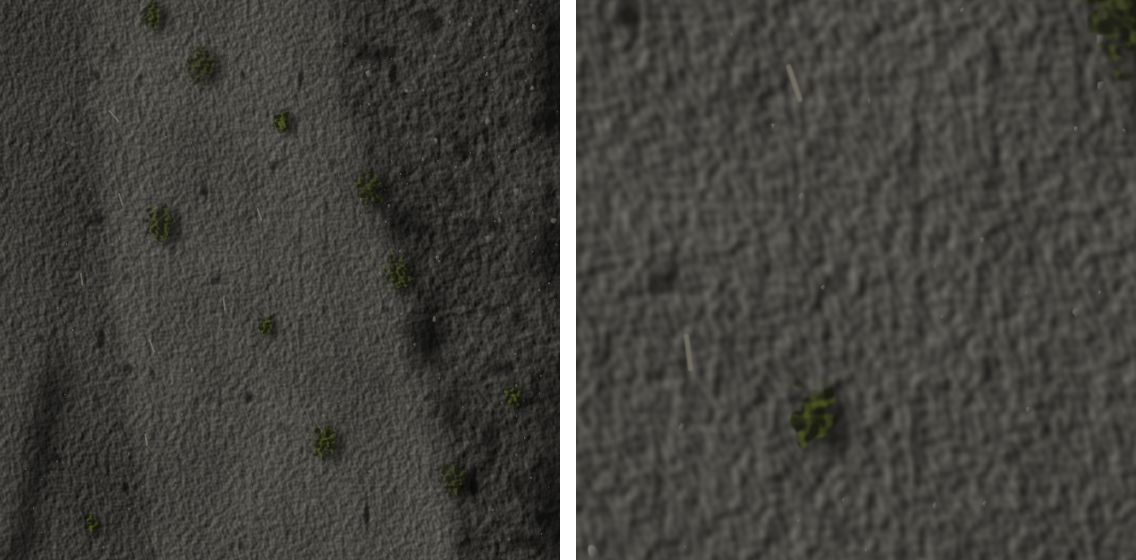
Left: the whole. Right: its middle third, enlarged.
A Shadertoy shader for this texture:

```glsl
// Bare gravel track seen from above: worn lanes, rough dirt bank, pebbles and weeds.

const vec3 STONE_TINT = vec3(1.0, 0.985, 0.925);
const vec3 PEBBLE = vec3(0.52, 0.52, 0.50);
const vec3 STRAW = vec3(0.50, 0.48, 0.42);
const vec3 LEAF_DARK = vec3(0.09, 0.10, 0.05);
const vec3 LEAF_DULL = vec3(0.25, 0.25, 0.14);
const vec3 LEAF_FRESH = vec3(0.35, 0.42, 0.12);
const vec2 TO_LIGHT = vec2(-0.90, 0.44);
const int WEEDS = 11;
const int STRAWS = 7;

vec3 hash3(vec2 p) {
    vec3 q = fract(p.xyx * vec3(0.1031, 0.1030, 0.0973));
    q += dot(q, q.yxz + 33.33);
    return fract((q.xxy + q.yzz) * q.zyx);
}

float cornerSlope(vec2 cell, vec2 offset) {
    float angle = 6.2832 * hash3(cell + 57.0).x;
    return dot(vec2(cos(angle), sin(angle)), offset);
}

// Gradient noise, roughly -0.7 to 0.7
float noise(vec2 p) {
    vec2 i = floor(p), f = fract(p);
    vec2 u = f * f * f * (f * (f * 6.0 - 15.0) + 10.0);
    vec2 e = vec2(1, 0);
    return mix(mix(cornerSlope(i, f), cornerSlope(i + e, f - e), u.x),
               mix(cornerSlope(i + e.yx, f - e.yx), cornerSlope(i + 1.0, f - 1.0), u.x), u.y);
}

float grainHeight(vec2 p) {
    return noise(p) + 0.6 * noise(p * 2.1 + 17.0);
}

// Side-lit relief of the grain
float relief(vec2 p, float reach) {
    return grainHeight(p) - grainHeight(p + TO_LIGHT * reach);
}

float bell(float x, float width) {
    return exp(-x * x / (width * width));
}

// One pebble in some cells: x = cover, y = lighting
vec2 pebbles(vec2 p, float chance) {
    vec2 cell = floor(p);
    vec3 h = hash3(cell + 211.0);
    vec2 d = fract(p) - 0.3 - 0.4 * h.xy;
    float radius = mix(0.1, 0.28, h.z * h.z);
    float size = length(d * vec2(1.15, 0.9)) + 0.12 * noise(p * 4.0);
    float cover = smoothstep(radius, radius * 0.4, size) * step(hash3(cell + 87.0).x, chance);
    return vec2(cover, 0.75 + 0.35 * dot(d, TO_LIGHT) / radius);
}

float segment(vec2 p, vec2 halfSpan) {
    return length(p - halfSpan * clamp(dot(p, halfSpan) / dot(halfSpan, halfSpan), -1.0, 1.0));
}

vec3 addWeed(vec3 color, vec2 p, float radius, float vigor) {
    vec2 q = p * vec2(1.15, 0.85);
    float ragged = 0.8 * noise(p * 75.0 + vigor * 40.0) + 0.4 * noise(p * 150.0);
    float shadow = 1.0 - smoothstep(0.2, 1.3, length(q - vec2(0.6, -0.2) * radius) / radius);
    float cover = smoothstep(0.05, 0.5, 1.0 - length(q) / radius + ragged);
    cover *= 1.0 - smoothstep(1.0, 1.6, length(q) / radius);
    float lit = smoothstep(-0.35, 0.6, relief(p * 85.0 + vigor * 90.0, 0.5));
    vec3 leaf = mix(LEAF_DARK, mix(LEAF_DULL, LEAF_FRESH, vigor), lit);
    return mix(color * (1.0 - 0.5 * shadow), leaf, cover * mix(0.65, 0.95, vigor));
}

void mainImage(out vec4 fragColor, in vec2 fragCoord) {
    vec2 uv = fragCoord / iResolution.xy;
    float down = 1.0 - uv.y;
    float wobble = 0.02 * noise(uv * 14.0) + 0.012 * noise(uv * 40.0);
    float x = uv.x + wobble;

    // Lanes: verge, worn rut, main path, rough bank
    float vergeEdge = 0.10 - 0.22 * max(down - 0.55, 0.0);
    float pathEdge = 0.155 + 0.06 * down + 0.065 * down * down;
    float bankEdge = 0.575 + 0.235 * down;
    float verge = 1.0 - smoothstep(-0.015, 0.015, x - vergeEdge);
    float path = smoothstep(-0.02, 0.02, x - pathEdge);
    float bank = smoothstep(-0.025, 0.05, x - bankEdge);
    float tone = mix(0.215, 0.25, verge * smoothstep(0.1, 0.6, down));
    tone = mix(tone, 0.277, path);
    tone = mix(tone, 0.195, bank);
    tone += 0.05 * noise(uv * vec2(7.0, 4.0)) + 0.03 * noise(uv * vec2(30.0, 14.0));

    // Grain: fine and slightly upright on the lanes, lumpy on the bank
    float fine = relief(uv * vec2(95.0, 76.0), 0.45);
    float lumps = relief(uv * vec2(44.0, 40.0) + 31.0, 0.4);
    tone += fine * mix(0.125, 0.10, bank) + lumps * mix(0.02, 0.10, bank);

    // Gullies, pits and short upright dents
    float patchy = smoothstep(-0.15, 0.35, noise(uv * vec2(12.0, 9.0) + 5.0));
    float gully = bell(x - bankEdge - 0.045, 0.035) * patchy * smoothstep(0.2, 0.5, down);
    float rutShade = bell(x - vergeEdge - 0.03, 0.03) * smoothstep(0.58, 0.72, down);
    float rim = smoothstep(0.92, 0.99, x) * smoothstep(-0.2, 0.2, noise(vec2(3.0, uv.y * 4.0)));
    float pits = bank * smoothstep(0.2, 0.5, noise(uv * vec2(20.0, 16.0) + 9.0));
    float dents = smoothstep(0.36, 0.58, noise(uv * vec2(42.0, 19.0) + 70.0));
    tone *= 1.0 - 0.6 * gully;
    tone *= (1.0 - 0.4 * rutShade) * (1.0 - 0.6 * rim);
    tone *= (1.0 - 0.4 * pits) * (1.0 - 0.5 * dents);
    vec3 color = max(tone, 0.06) * STONE_TINT;

    // Loose pebbles, larger and more frequent up the bank
    vec2 large = pebbles(uv * 34.0, 0.12 * bank * smoothstep(0.9, 0.2, down));
    vec2 small = pebbles(uv * 72.0 + 13.0, mix(0.03, 0.07, bank));
    color = mix(color, PEBBLE * large.y, 0.8 * large.x);
    color = mix(color, PEBBLE * small.y, 0.65 * small.x);

    // Dry straws
    for (int i = 0; i < STRAWS; i++) {
        vec3 h = hash3(vec2(float(i), 12.0));
        vec2 center = vec2(0.1 + 0.5 * h.x, h.y);
        float d = segment(uv - center, 0.012 * vec2(h.z - 0.7, 0.8));
        color = mix(color, STRAW, 0.75 * smoothstep(0.0025, 0.0005, d));
    }

    // Weeds, one per horizontal band
    for (int i = 0; i < WEEDS; i++) {
        vec3 h = hash3(vec2(float(i), 41.0));
        vec2 center = vec2(0.03 + 0.93 * h.x, (float(i) + 0.2 + 0.6 * h.y) / float(WEEDS));
        color = addWeed(color, uv - center, mix(0.014, 0.034, h.z), hash3(vec2(float(i), 77.0)).x);
    }

    fragColor = vec4(color, 1.0);
}
```
